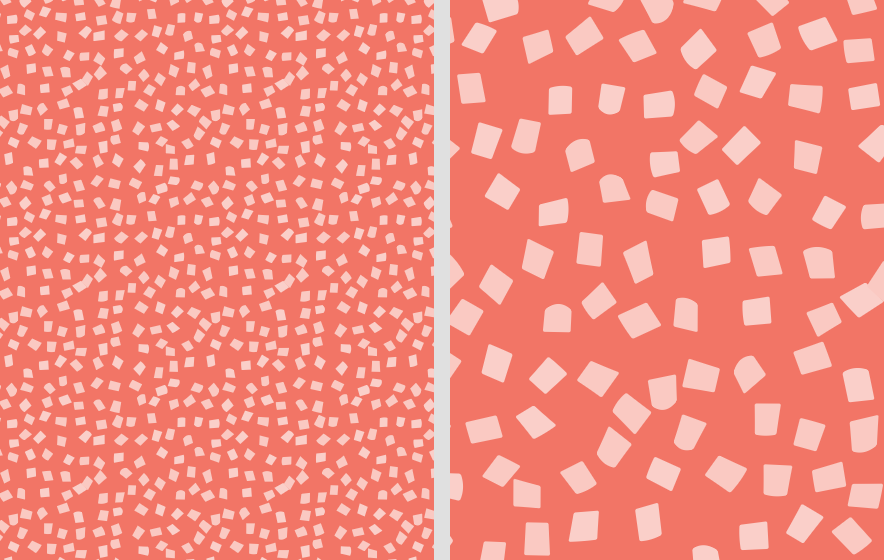
Left: the whole. Right: its middle third, enlarged.
A WebGL 1 fragment shader for this pattern:

```glsl
precision highp float;
// Tossed confetti: pale, uneven little blocks scattered over coral, in a repeating tile.
uniform vec2 u_resolution;

const float TILE = 11.0; // cells along one side of the repeating tile

// Two random values per cell, repeating with the tile
vec2 hash2(vec2 cell, float seed) {
  vec3 p = fract(vec3(mod(cell, TILE), seed).xyx * vec3(0.1031, 0.1030, 0.0973) + seed * 0.137);
  p += dot(p, p.yzx + 33.33);
  return fract((p.xx + p.yz) * p.zy);
}

vec2 jittered(vec2 cell) {
  return cell + 0.5 + 0.8 * (hash2(cell, 1.0) - 0.5);
}

// Pushes a jittered point away from its neighbours for even spacing
vec2 grainCenter(vec2 cell) {
  vec2 center = jittered(cell);
  vec2 push = vec2(0.0);
  for (int j = -1; j <= 1; j++) {
    for (int i = -1; i <= 1; i++) {
      vec2 away = center - jittered(cell + vec2(float(i), float(j)));
      float dist = length(away);
      push += away / (dist + 0.0001) * max(0.0, 1.0 - dist);
    }
  }
  return center + 0.35 * push;
}

// Signed distance to a hand-cut block: skewed, tapered, with one bowed end
float grainDistance(vec2 p, vec2 cell) {
  vec2 turn = hash2(cell, 2.0);
  vec2 size = hash2(cell, 3.0);
  vec2 warp = hash2(cell, 4.0) - 0.5;
  float angle = 6.2832 * turn.x;
  float c = cos(angle), s = sin(angle);
  vec2 q = vec2(c * p.x + s * p.y, c * p.y - s * p.x);
  q.x += 0.45 * warp.x * q.y;
  q.y *= 1.0 + 0.9 * warp.y * q.x;
  float bow = 2.2 * turn.y * turn.y * turn.y;
  q.x += bow * q.y * q.y * step(0.0, q.x);
  vec2 halfSize = mix(vec2(0.25, 0.205), vec2(0.315, 0.25), size);
  vec2 d = abs(q) - halfSize + 0.035;
  return length(max(d, 0.0)) + min(max(d.x, d.y), 0.0) - 0.035;
}

void main() {
  float scale = TILE / 0.361; // cells per canvas height
  vec2 p = gl_FragCoord.xy / u_resolution.y * scale;
  float pixel = scale / u_resolution.y;
  vec3 color = vec3(0.95, 0.46, 0.40);
  vec2 home = floor(p);

  // Lay down the grains of the surrounding cells
  for (int j = -1; j <= 1; j++) {
    for (int i = -1; i <= 1; i++) {
      vec2 cell = home + vec2(float(i), float(j));
      float d = grainDistance(p - grainCenter(cell), cell);
      float paleness = step(0.65, hash2(cell, 5.0).x);
      vec3 blush = mix(vec3(0.98, 0.79, 0.76), vec3(0.98, 0.81, 0.79), paleness);
      color = mix(color, blush, clamp(0.5 - d / pixel, 0.0, 1.0));
    }
  }
  gl_FragColor = vec4(color, 1.0);
}
```
